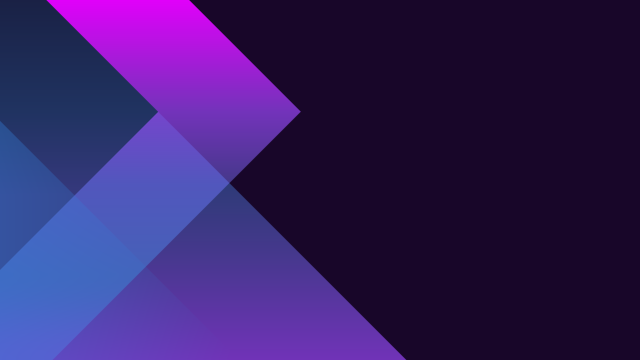
This background is drawn by a WebGL 2 fragment shader. Its source:

```glsl
#version 300 es
precision highp float;
// Diagonal neon chevron and translucent triangles on a dark violet field.

uniform vec2 u_resolution;
out vec4 outColor;

// Diagonal edges, in canvas heights from the upper left corner
#define BAND_OUTER 0.5255
#define BIG_EDGE 0.1288
#define SMALL_EDGE -0.3356
#define ARM_INNER 0.7500
#define ARM_OUTER 1.1458
#define GLOW_ALPHA 0.38
#define GLOW_REACH 0.64

const vec3 BACKDROP = vec3(0.094, 0.025, 0.160);
const vec3 GLOW = vec3(0.20, 0.50, 0.85);

// Antialiased coverage of the side where value < edge
float below(float value, float edge) {
    float soft = 1.0 / u_resolution.y;
    return 1.0 - smoothstep(edge - soft, edge + soft, value);
}

// Three-colour gradient with stops at s.x, s.y and s.z
vec3 ramp(float t, vec3 s, vec3 a, vec3 b, vec3 c) {
    vec3 first = mix(a, b, clamp((t - s.x) / (s.y - s.x), 0.0, 1.0));
    return mix(first, c, clamp((t - s.y) / (s.z - s.y), 0.0, 1.0));
}

vec3 upperArm(float t) {
    return ramp(t, vec3(0.0, 0.31, 0.51),
        vec3(0.88, 0.00, 0.98), vec3(0.45, 0.20, 0.73), vec3(0.27, 0.22, 0.54));
}

vec3 lowerArm(float t) {
    vec3 c = ramp(t, vec3(0.31, 0.51, 0.76),
        vec3(0.46, 0.27, 0.80), vec3(0.32, 0.34, 0.74), vec3(0.27, 0.38, 0.72));
    return mix(c, vec3(0.39, 0.33, 0.80), smoothstep(0.76, 1.0, t));
}

vec3 darkWedge(float t) {
    return ramp(t, vec3(0.0, 0.31, 0.54),
        vec3(0.10, 0.13, 0.27), vec3(0.125, 0.20, 0.38), vec3(0.21, 0.22, 0.49));
}

vec3 lowerWedge(float t) {
    return ramp(t, vec3(0.51, 0.70, 1.0),
        vec3(0.18, 0.23, 0.47), vec3(0.27, 0.22, 0.55), vec3(0.44, 0.20, 0.72));
}

void main() {
    vec2 p = gl_FragCoord.xy / u_resolution.y;
    float down = 1.0 - p.y;
    float falling = p.x - down;
    float rising = p.x + down;

    // Upper arm of the chevron
    float arm = below(falling, BAND_OUTER) * below(rising, ARM_OUTER);
    vec3 color = mix(BACKDROP, upperArm(down), arm);

    // Large triangle, crossed by the lower arm
    vec3 inside = mix(lowerArm(down), darkWedge(down), below(rising, ARM_INNER));
    inside = mix(lowerWedge(down), inside, below(rising, ARM_OUTER));

    // Small triangle glowing from the left side
    float fade = GLOW_ALPHA * clamp(1.0 - p.x / GLOW_REACH, 0.0, 1.0);
    inside = mix(inside, GLOW, fade * below(falling, SMALL_EDGE));

    color = mix(color, inside, below(falling, BIG_EDGE));
    outColor = vec4(color, 1.0);
}
```
